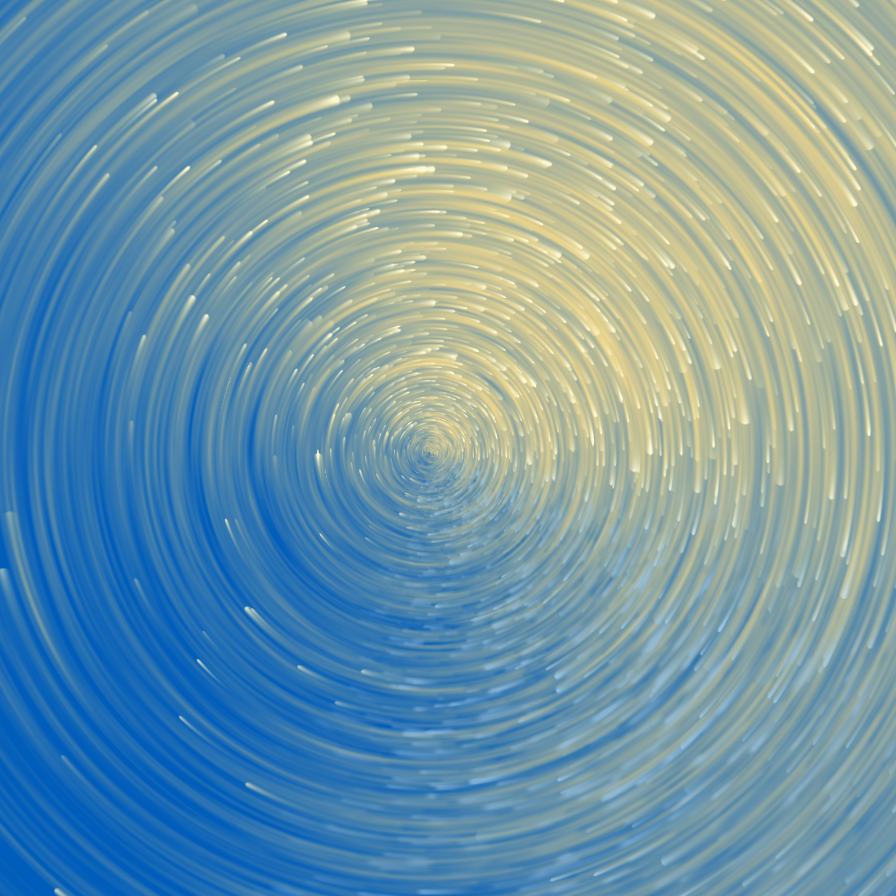
Give the GLSL for this background, as a three.js fragment shader.

```glsl
// Long-exposure star trails circling a pole in a blue and gold sky.
varying vec2 vUv;

const float TAU = 6.2831853;
const vec2 POLE = vec2(0.480, 0.495);
const vec3 COLD_SKY = vec3(0.0, 0.365, 0.73);
const vec3 WARM_SKY = vec3(1.0, 0.87, 0.54);
const vec3 GOLD_TAIL = vec3(0.94, 0.85, 0.50);
const vec3 PALE_TAIL = vec3(0.58, 0.71, 0.69);
const vec3 CREAM_HEAD = vec3(1.0, 0.98, 0.84);
const vec3 LILAC_HEAD = vec3(0.60, 0.76, 0.89);
const float WARM_ANGLE = 0.80;     // direction of the golden side
const int LAYERS = 9;
const float RING_COUNT = 56.0;     // rings in the first layer
const float RING_STEP = 14.0;      // rings added by each layer
const float RING_POWER = 0.65;     // below 1 narrows rings near the pole
const float TRAIL_COUNT = 5.0;     // trails per ring in the first layer
const float HEAD_LENGTH = 0.034;   // at unit radius
const float EDGE = 0.003;
const float GROOVE = 0.022;
const float SMEAR = 0.17;
const float RELIEF = 0.09;

float hash(vec2 p) {
  return fract(sin(dot(p, vec2(127.1, 311.7))) * 43758.55);
}

// Sky warmth: 0 is deep blue, 1 is bright gold.
float skyWarmth(float radius, float angle) {
  float mean = 0.56 - 0.42 * radius;
  float swing = 0.17 + 0.18 * smoothstep(0.0, 0.28, radius);
  float lowGlow = pow(max(cos(angle + 1.3), 0.0), 3.0);
  float warmth = mean + swing * cos(angle - WARM_ANGLE)
    + 0.19 * lowGlow * smoothstep(0.12, 0.5, radius);
  return 0.5 * (warmth + sqrt(warmth * warmth + 0.025));
}

// Fine concentric grooves from layered sines.
float grooves(float radius, float angle) {
  float sum = 0.0;
  for (int i = 0; i < 4; i++) {
    float k = float(i);
    float bend = 1.6 * sin(angle * (k + 1.0) + 2.3 * k + radius * 17.0);
    sum += sin(radius * (150.0 + 97.0 * k) + bend) / (1.0 + 0.3 * k);
  }
  return sum;
}

void main() {
  vec2 p = vUv - POLE;
  float radius = length(p);
  float angle = atan(p.y, p.x + 1e-5);
  float ringRadius = pow(radius + 1e-5, RING_POWER);
  float cool = smoothstep(0.05, -0.6, sin(angle))
    * smoothstep(-0.6, 0.1, cos(angle));
  float calm = smoothstep(0.0, 0.05, radius);
  float tone = skyWarmth(radius, angle) - 0.02
    + GROOVE * grooves(radius, angle);

  float tails = 0.0;
  float heads = 0.0;
  float smears = 0.0;
  float relief = 0.0;
  for (int i = 0; i < LAYERS; i++) {
    float layer = float(i);
    float rings = RING_COUNT + RING_STEP * layer;
    float trails = TRAIL_COUNT + layer;

    // Ring and trail cell
    float ringPos = ringRadius * rings + 0.37 * layer;
    float ring = floor(ringPos);
    float offset = fract(ringPos) - 0.5;
    float across = pow(cos(0.5 * TAU * offset), 2.0);
    float shift = hash(vec2(ring, layer + 3.0));
    float along = angle / TAU * trails + shift;
    float cell = floor(along);
    float u = along - cell;
    vec2 seed = vec2(ring + 41.0 * layer, mod(cell, trails) + 7.0 * layer);

    // Head starts the trail, the tail runs counterclockwise
    float start = 0.05 + 0.55 * hash(seed + 11.0);
    float headAngle = (cell + start - shift) / trails * TAU;
    float density = 0.025
      + 0.46 * smoothstep(0.25, 0.8, skyWarmth(radius, headAngle));
    float lit = step(hash(seed + 23.0), density);
    float power = mix(0.3, 1.0, hash(seed + 37.0));
    float arc = (u - start) / trails * TAU * radius;
    arc -= 0.02 * offset * offset;
    float front = smoothstep(0.0, EDGE, arc);
    float fade = clamp((1.0 - u) / (1.0 - start), 0.0, 1.0);
    float light = lit * power * front * calm;
    float headLength = HEAD_LENGTH * radius + 0.004;

    tails += light * across * fade * fade;
    heads += light * power * across * across
      * exp(-max(arc, 0.0) / headLength);
    relief += light * fade * sin(TAU * offset);
    smears += (hash(seed + 53.0) - 0.5) * across * sin(0.5 * TAU * u);
  }

  // Short cool flecks and dark strokes on the lower right
  float flecks = 0.0;
  for (int i = 0; i < 4; i++) {
    float layer = float(i);
    float ringPos = ringRadius * (84.0 + 23.0 * layer) + 0.4 * layer;
    float ring = floor(ringPos);
    float count = 25.0 + 9.0 * layer;
    float along = angle / TAU * count + hash(vec2(ring, layer + 71.0));
    float cell = mod(floor(along), count);
    float chance = hash(vec2(ring + 83.0 * layer, cell + 5.0));
    float shape = sin(0.5 * TAU * fract(ringPos));
    shape *= smoothstep(0.0, 0.2, fract(along)) * (1.0 - fract(along));
    flecks += shape * (smoothstep(0.72, 1.0, chance)
      - 0.7 * smoothstep(0.4, 0.0, chance));
  }

  // Sky, then smears, tails and heads
  tone += SMEAR * smears - RELIEF * relief;
  tone -= 0.16 * cool * calm * max(-flecks, 0.0);
  vec3 color = mix(COLD_SKY, WARM_SKY, clamp(tone, 0.0, 0.9));
  vec3 tailColor = mix(GOLD_TAIL, PALE_TAIL, cool);
  vec3 headColor = mix(CREAM_HEAD, LILAC_HEAD, cool);
  color = mix(color, tailColor, 0.6 * (1.0 - exp(-0.9 * tails)));
  color = mix(color, LILAC_HEAD, 0.7 * cool * calm * clamp(flecks, 0.0, 1.0));
  color = mix(color, headColor, clamp(1.5 * heads, 0.0, 0.95));
  gl_FragColor = vec4(color, 1.0);
}
```
